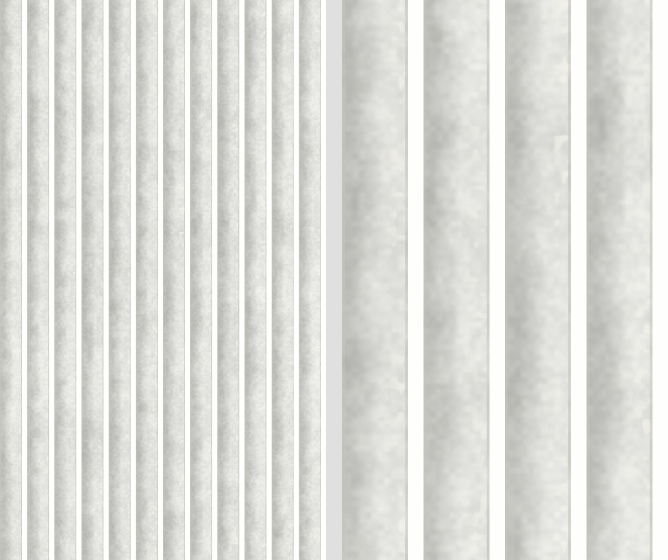
Left: the whole. Right: its middle third, enlarged.
Write a Shadertoy shader that draws this pattern.

```glsl
const float SLATS = 12.0;            // repeats across
const float HALF_WIDTH = 0.405;      // half slat width, in pitches
const vec3 GAP = vec3(0.995, 0.995, 0.99);
const vec3 SHADE = vec3(0.755, 0.757, 0.738);
const vec3 MIDDLE = vec3(0.825, 0.827, 0.808);
const vec3 LIGHT = vec3(0.892, 0.893, 0.880);
const vec3 FLECK = vec3(0.955, 0.950, 0.915);
const vec3 RIM = vec3(0.77, 0.77, 0.745);
const float RIM_WIDTH = 0.035;
const float CLOUD_AMOUNT = 0.075;
const float BAND_AMOUNT = 0.035;
const float GRAIN_AMOUNT = 0.045;
const float FLECK_AMOUNT = 0.75;

// Integer hash of a lattice cell, 0 to 1
float hash(vec2 cell, uint seed) {
    uvec2 q = uvec2(cell);
    uint h = q.x * 1597334677u ^ q.y * 3812015801u ^ seed * 2654435769u;
    h = (h ^ (h >> 16)) * 2246822519u;
    h = (h ^ (h >> 13)) * 3266489917u;
    return float((h ^ (h >> 16)) >> 8) / 16777216.0;
}

// Value noise that wraps after a whole number of cells
float wrapNoise(vec2 uv, vec2 cells, uint seed) {
    vec2 p = uv * cells;
    vec2 i = floor(p);
    vec2 f = p - i;
    f = f * f * (3.0 - 2.0 * f);
    vec2 a = mod(i, cells);
    vec2 b = mod(i + 1.0, cells);
    return mix(mix(hash(a, seed), hash(vec2(b.x, a.y), seed), f.x),
               mix(hash(vec2(a.x, b.y), seed), hash(b, seed), f.x), f.y);
}

// Layered noise, centred on zero
float clouds(vec2 uv, vec2 cells, uint seed) {
    float sum = 0.0, gain = 0.5;
    for (uint k = 0u; k < 4u; k++) {
        sum += gain * (wrapNoise(uv, cells, seed + k) - 0.5);
        cells *= 2.0;
        gain *= 0.6;
    }
    return sum;
}

void mainImage(out vec4 fragColor, in vec2 fragCoord) {
    vec2 uv = fragCoord / iResolution.xy;
    float pixel = SLATS / iResolution.x;

    // Slat coordinates: x from the slat's centre, u from its left edge
    float column = uv.x * SLATS + 0.5 - HALF_WIDTH;
    float x = fract(column) - 0.5;
    float id = mod(floor(column), SLATS);
    float u = clamp((x + HALF_WIDTH) / (2.0 * HALF_WIDTH), 0.0, 1.0);

    // Wear: clouds, horizontal bands and fine grain
    float cloud = clouds(uv, vec2(36.0, 44.0), 1u);
    float band = wrapNoise(uv, vec2(4.0, 14.0), 11u) - 0.5
               + 0.5 * (wrapNoise(uv, vec2(12.0, 60.0), 12u) - 0.5);
    float grain = wrapNoise(uv, vec2(150.0, 300.0), 21u) - 0.5;

    // Rounded shading, shadow on the left and light on the right
    float s = u + 0.22 * cloud;
    vec3 color = mix(SHADE, MIDDLE, smoothstep(0.12, 0.42, s));
    color = mix(color, LIGHT, smoothstep(0.36, 0.66, s));
    color += CLOUD_AMOUNT * cloud + BAND_AMOUNT * band + GRAIN_AMOUNT * grain;
    color += 0.012 * (hash(vec2(id, 0.0), 31u) - 0.5);

    // Pale flecks worn along the lit side, denser in some stretches
    float speck = wrapNoise(uv, vec2(132.0, 236.0), 41u);
    float stretch = wrapNoise(uv, vec2(12.0, 9.0), 42u);
    float worn = smoothstep(0.45, 0.9, u) * (0.4 + 0.6 * stretch);
    float fleck = smoothstep(0.62, 0.85, speck + 0.3 * cloud) * worn;
    color = mix(color, FLECK, FLECK_AMOUNT * fleck);

    // Thin broken rim on both edges
    float edge = HALF_WIDTH - abs(x);
    float rim = 1.0 - smoothstep(RIM_WIDTH - 0.5 * pixel, RIM_WIDTH + 0.5 * pixel, edge);
    float broken = 0.35 + 0.5 * wrapNoise(uv, vec2(24.0, 120.0), 51u);
    color = mix(color, RIM, rim * broken);

    // White gap between slats
    float slat = smoothstep(-0.5 * pixel, 0.5 * pixel, edge);
    fragColor = vec4(clamp(mix(GAP, color, slat), 0.0, 1.0), 1.0);
}
```
